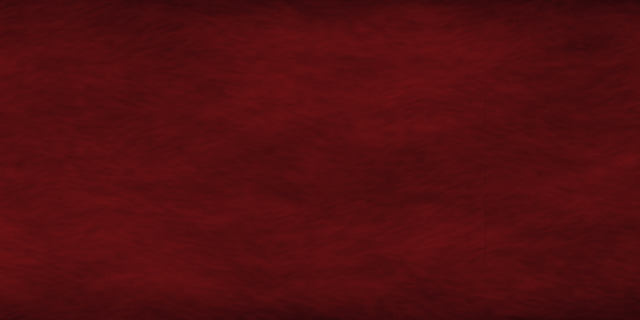
Reproduce this texture procedurally as a Shadertoy shader.

```glsl
// Dark crimson worn leather: soft clouds, flat streaks, fine fibres and shaded edges.

const vec3 DEEP_RED = vec3(0.20, 0.034, 0.044);
const vec3 GLOW_RED = vec3(0.46, 0.074, 0.084);
const float BASE_TONE = 0.525;        // position between the two reds
const float CLOUD_CONTRAST = 0.62;
const float STREAK_CONTRAST = 0.34;
const float FIBRE_CONTRAST = 0.20;
const float GRAIN_CONTRAST = 0.09;
const float EDGE_SHADE = 0.38;
const float EDGE_WIDTH = 0.075;
const float CREASE_X = 1.515;
const float CREASE_SHADE = 0.07;
const vec2 CLOUD_SCALE = vec2(2.2, 4.6);
const vec2 STREAK_SCALE = vec2(6.0, 26.0);
const vec2 FIBRE_SCALE = vec2(32.0, 110.0);
const vec2 GRAIN_SCALE = vec2(120.0, 170.0);

float hash(vec2 cell) {
    vec3 q = fract(vec3(cell.xyx) * 0.1031);
    q += dot(q, q.yzx + 33.33);
    return fract((q.x + q.y) * q.z);
}

float valueNoise(vec2 p) {
    vec2 cell = floor(p);
    vec2 f = fract(p);
    f = f * f * (3.0 - 2.0 * f);
    float low = mix(hash(cell), hash(cell + vec2(1.0, 0.0)), f.x);
    float high = mix(hash(cell + vec2(0.0, 1.0)), hash(cell + vec2(1.0, 1.0)), f.x);
    return mix(low, high, f.y);
}

// Layered noise, centred on zero
float fbm(vec2 p) {
    float sum = 0.0;
    float weight = 0.5;
    for (int i = 0; i < 5; i++) {
        sum += weight * (valueNoise(p) - 0.5);
        p = mat2(1.96, 0.24, -0.24, 1.96) * p + 17.3;
        weight *= 0.5;
    }
    return sum;
}

// Fibres that lean a little up or down, by region
float fibres(vec2 p) {
    float lean = smoothstep(0.35, 0.65, valueNoise(p * vec2(4.0, 7.0) + 41.0));
    float rising = valueNoise((p + vec2(0.0, -0.28 * p.x)) * FIBRE_SCALE);
    float falling = valueNoise((p + vec2(0.0, 0.16 * p.x)) * FIBRE_SCALE + 63.0);
    return mix(rising, falling, lean) - 0.5;
}

// Broken hairline running down the hide
float crease(vec2 p) {
    float offset = abs(p.x - CREASE_X - 0.008 * (valueNoise(vec2(3.0, p.y * 5.0)) - 0.5));
    float extent = smoothstep(0.05, 0.2, p.y) * smoothstep(0.85, 0.65, p.y);
    float wear = smoothstep(0.2, 0.7, valueNoise(vec2(9.0, p.y * 22.0)));
    return (1.0 - smoothstep(0.001, 0.006, offset)) * extent * wear;
}

void mainImage(out vec4 fragColor, in vec2 fragCoord) {
    vec2 p = fragCoord / iResolution.y;
    float across = fragCoord.x / iResolution.x;

    // Mottled hide
    vec2 warp = 0.12 * vec2(fbm(p * 5.0 + 7.0), fbm(p * 5.0 + 29.0));
    float tone = BASE_TONE;
    tone += CLOUD_CONTRAST * fbm((p + warp) * CLOUD_SCALE + 11.0);
    tone += STREAK_CONTRAST * fbm((p + 0.5 * warp) * STREAK_SCALE + 53.0);

    // Fine surface
    tone += FIBRE_CONTRAST * fibres(p);
    tone += GRAIN_CONTRAST * (valueNoise(p * GRAIN_SCALE) - 0.5);
    tone -= CREASE_SHADE * crease(p);

    // Shaded borders, with the right side a little darker
    tone -= EDGE_SHADE * (exp(-p.y / EDGE_WIDTH) + exp(-(1.0 - p.y) / EDGE_WIDTH));
    tone -= 0.13 * smoothstep(0.6, 1.0, across);
    tone += 0.08 * (1.0 - smoothstep(0.0, 0.35, abs(p.y - 0.55)));

    fragColor = vec4(mix(DEEP_RED, GLOW_RED, clamp(tone, -0.1, 1.1)), 1.0);
}
```
